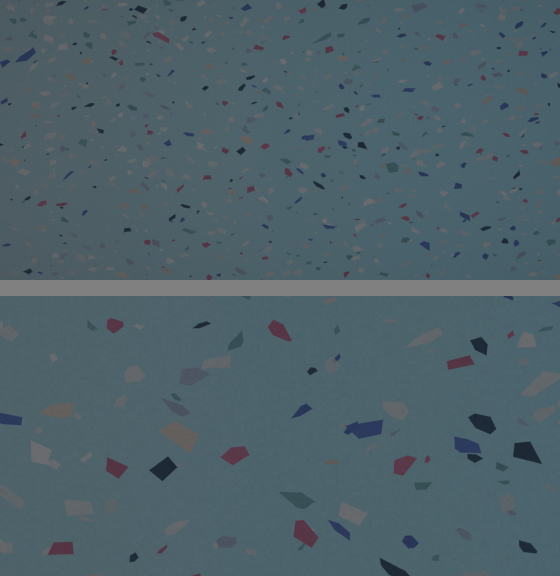
Top, the full canvas; bottom, a detail of the centre.
A WebGL 2 fragment shader for this texture:

```glsl
#version 300 es
precision highp float;

uniform vec2 u_resolution;
out vec4 outColor;

#define TAU 6.2831853
#define BASE_LEFT vec3(0.308, 0.374, 0.398)
#define BASE_RIGHT vec3(0.290, 0.388, 0.426)
#define MAX_TILT 0.75
#define CORNER_JITTER 0.38
#define VIGNETTE 0.16
#define GRAIN 0.010

float hash(vec2 p) {
    return fract(sin(dot(p, vec2(127.1, 311.7))) * 43758.5453);
}

float cellHash(vec2 cell, float channel) {
    return hash(cell + channel * vec2(17.31, 5.77));
}

// Convex shard: intersection of half-planes, stretched by size
float shardDistance(vec2 p, vec2 size, vec2 cell) {
    int sides = 4 + int(cellHash(cell, 1.0) * 2.99);
    float d = -1.0;
    for (int i = 0; i < 6; i++) {
        if (i >= sides) break;
        float k = float(i);
        float jitter = (cellHash(cell, 20.0 + k) - 0.5) * 2.0 * CORNER_JITTER;
        float a = TAU * k / float(sides) + jitter;
        vec2 normal = vec2(cos(a), sin(a)) / size;
        float reach = mix(0.55, 1.0, cellHash(cell, 30.0 + k));
        d = max(d, (dot(p, normal) - reach) / length(normal));
    }
    return d;
}

// Stone colour in rgb, opacity in a
vec4 stoneColor(float pick, float tone) {
    vec4 stone = vec4(0.385, 0.390, 0.402, mix(0.55, 1.0, tone));   // pale
    if (pick > 0.50) stone = vec4(0.385, 0.355, 0.335, 0.85);       // tan
    if (pick > 0.59) stone = vec4(0.290, 0.315, 0.370, 0.90);       // mauve
    if (pick > 0.67) stone = vec4(0.200, 0.295, 0.315, 0.90);       // teal
    if (pick > 0.76) stone = vec4(0.335, 0.200, 0.260, 0.95);       // red
    if (pick > 0.84) stone = vec4(0.155, 0.205, 0.340, 0.95);       // blue
    if (pick > 0.92) stone = vec4(0.105, 0.150, 0.200, 0.95);       // black
    stone.rgb *= mix(0.95, 1.06, tone);
    return stone;
}

// One scattered layer on a jittered grid
vec3 scatter(vec3 color, vec2 p, vec2 pitch, vec2 size, float density, float seed) {
    float edge = 0.8 / u_resolution.y;
    vec2 home = floor(p / pitch);
    for (int y = -1; y <= 1; y++) {
        for (int x = -1; x <= 1; x++) {
            vec2 cell = home + vec2(x, y);
            vec2 key = cell + seed;
            if (cellHash(key, 2.0) > density) continue;
            vec2 jitter = vec2(cellHash(key, 3.0), cellHash(key, 4.0));
            vec2 q = p - (cell + mix(vec2(0.15), vec2(0.85), jitter)) * pitch;
            float tilt = (cellHash(key, 5.0) * 2.0 - 0.9) * MAX_TILT;
            float c = cos(tilt), s = sin(tilt);
            q = vec2(c * q.x + s * q.y, c * q.y - s * q.x);
            vec2 scale = vec2(cellHash(key, 6.0), cellHash(key, 7.0));
            float d = shardDistance(q, size * mix(vec2(0.6), vec2(1.4), scale), key);
            vec4 stone = stoneColor(cellHash(key, 8.0), cellHash(key, 9.0));
            color = mix(color, stone.rgb, stone.a * (1.0 - smoothstep(-edge, edge, d)));
        }
    }
    return color;
}

void main() {
    vec2 uv = gl_FragCoord.xy / u_resolution;
    vec2 p = gl_FragCoord.xy / u_resolution.y;

    // Tinted binder
    vec3 color = mix(BASE_LEFT, BASE_RIGHT, smoothstep(0.0, 0.9, uv.x));

    // Fine, medium and large stones
    color = scatter(color, p, vec2(0.050, 0.038), vec2(0.0075, 0.0040), 0.40, 11.0);
    color = scatter(color, p, vec2(0.070, 0.050), vec2(0.0170, 0.0092), 0.74, 53.0);
    color = scatter(color, p, vec2(0.240, 0.180), vec2(0.0300, 0.0150), 0.45, 97.0);

    // Soft falloff and surface grain
    vec2 fromCenter = uv - 0.5;
    color *= 1.02 - VIGNETTE * dot(fromCenter, fromCenter);
    color += (hash(floor(p * 256.0)) - 0.5) * GRAIN;
    outColor = vec4(color, 1.0);
}
```
